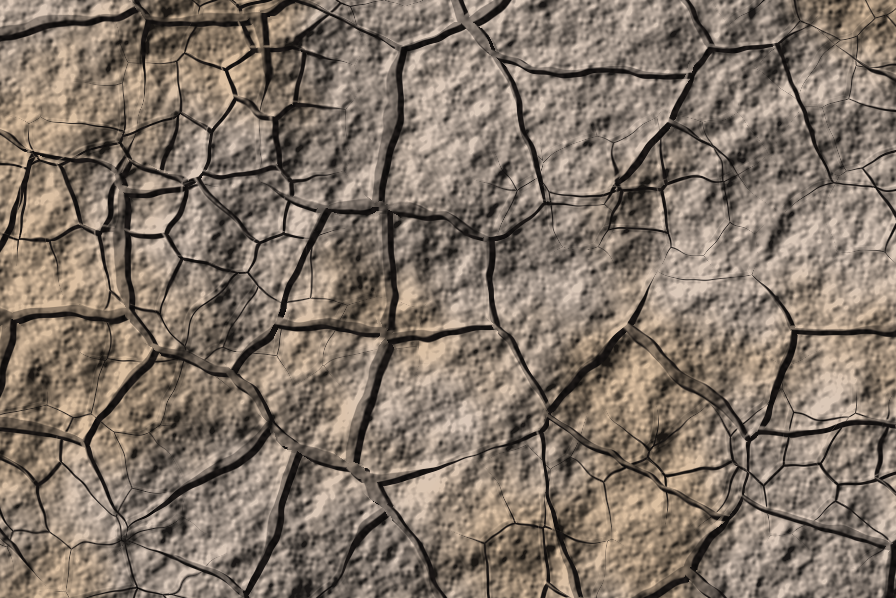
Write a WebGL 2 fragment shader that draws this texture.

```glsl
#version 300 es
precision highp float;

#define PLATES 4.4
#define FLAKES 10.0
#define CRACK_WIDTH 0.0085
#define HAIRLINE_WIDTH 0.0032
#define WARP 0.10
#define RELIEF 6.0
#define GRAIN 0.13
#define BRIGHTNESS 0.57
#define LIGHT vec2(0.80, -0.60)
#define GREY_CLAY vec3(1.0, 0.915, 0.845)
#define BROWN_CLAY vec3(1.0, 0.87, 0.73)
#define SHADOW vec3(0.10, 0.085, 0.08)

uniform vec2 u_resolution;
out vec4 fragColor;

vec2 hash2(vec2 p) {
  vec3 q = fract(p.xyx * vec3(0.1031, 0.1030, 0.0973));
  q += dot(q, q.yzx + 33.33);
  return fract((q.xx + q.yz) * q.zy);
}

float noise(vec2 p) {
  vec2 i = floor(p), f = fract(p);
  vec2 u = f * f * (3.0 - 2.0 * f);
  float low = mix(hash2(i).x, hash2(i + vec2(1, 0)).x, u.x);
  float high = mix(hash2(i + vec2(0, 1)).x, hash2(i + vec2(1, 1)).x, u.x);
  return mix(low, high, u.y);
}

float fbm(vec2 p, int octaves, float gain) {
  float sum = 0.0, amp = 0.5;
  for (int k = 0; k < octaves; k++) {
    sum += amp * noise(p);
    p = mat2(1.6, 1.2, -1.2, 1.6) * p + 7.3;
    amp *= gain;
  }
  return sum;
}

// Distance to the border between the two nearest cell centres
float cellBorder(vec2 p) {
  vec2 cell = floor(p), f = fract(p);
  vec2 first = vec2(9.0), second = vec2(9.0);
  for (int y = -1; y <= 1; y++) {
    for (int x = -1; x <= 1; x++) {
      vec2 o = vec2(x, y);
      vec2 r = o + 0.08 + 0.84 * hash2(cell + o) - f;
      if (dot(r, r) < dot(first, first)) {
        second = first;
        first = r;
      } else if (dot(r, r) < dot(second, second)) {
        second = r;
      }
    }
  }
  return dot(0.5 * (first + second), normalize(second - first));
}

// Signed depth into a crack: positive inside, negative on the plates
float crackDepth(vec2 p) {
  vec2 bend = vec2(fbm(p * 5.0, 4, 0.5), fbm(p * 5.0 + 31.7, 4, 0.5)) - 0.47;
  vec2 q = p + WARP * bend;
  float opening = noise(p * 5.0 + 11.0);
  float wide = CRACK_WIDTH * (2.3 * opening - 0.5);
  float thin = HAIRLINE_WIDTH * (3.0 * noise(p * 4.5 + 53.0) - 1.6);
  float plates = wide - cellBorder(q * PLATES + 3.0) / PLATES;
  float flakes = thin - cellBorder(q * FLAKES + 19.0) / FLAKES;
  return max(plates, flakes);
}

float surfaceHeight(vec2 p) {
  return fbm(p * 9.0 + 5.0, 5, 0.55);
}

void main() {
  vec2 p = gl_FragCoord.xy / u_resolution.y;
  float soft = max(0.0014, 0.6 / u_resolution.y);

  // Cracks, their sunlit walls and the lips on either side
  float depth = crackDepth(p);
  float sunward = crackDepth(p + LIGHT * 0.010);
  float leeward = crackDepth(p - LIGHT * 0.008);
  float crack = smoothstep(-soft, soft, depth);
  float wall = smoothstep(0.0, 0.004, sunward);
  float brightLip = smoothstep(-0.002, 0.003, sunward);
  float darkLip = smoothstep(-0.002, 0.004, leeward);

  // Rough surface lit from one side, with deeper hollows than crests
  float relief = surfaceHeight(p) - surfaceHeight(p + LIGHT * 0.005);
  relief *= RELIEF * (relief < 0.0 ? 1.3 : 1.0);
  float tone = fbm(p * 3.5 + 71.0, 4, 0.55) - 0.5;
  float grain = noise(p * 165.0) - 0.5;
  float value = BRIGHTNESS + relief + 0.32 * tone + GRAIN * grain;
  value += 0.13 * brightLip - 0.10 * darkLip;
  value = clamp(value, 0.10, 0.86);

  // Grey and brown clay
  float brown = smoothstep(0.36, 0.62, fbm(p * 2.8 + 43.0, 4, 0.5));
  vec3 clay = mix(GREY_CLAY, BROWN_CLAY, brown) * value;
  vec3 inside = mix(SHADOW * (0.8 + 0.8 * grain), clay * 0.85, wall * 0.75);
  fragColor = vec4(mix(clay, inside, crack), 1.0);
}
```
